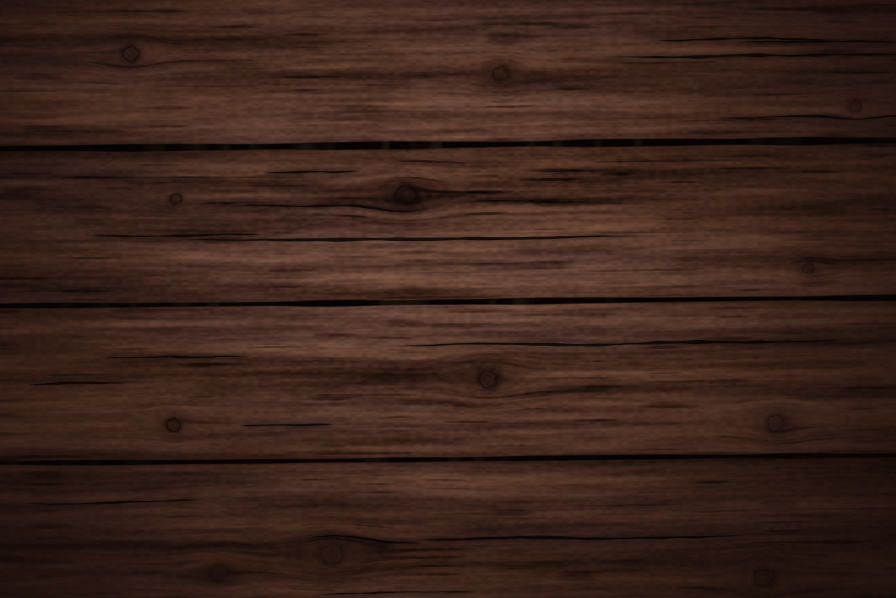
Give the GLSL for this texture, as a Shadertoy shader.

```glsl
// Four dark, weathered timber boards lying horizontally, with black gaps between.
// Stretched value noise makes the grain; hashed knots bend it, and tapered cracks
// follow the bent grain. A soft vignette darkens the borders.

const float PITCH = 0.263;       // board height, in canvas heights
const float FIRST_GAP = 0.232;   // height of the lowest gap
const int KNOTS = 3;
const int CRACKS = 4;

const vec3 CHAR_BROWN = vec3(0.055, 0.024, 0.016);
const vec3 MID_BROWN = vec3(0.235, 0.138, 0.106);
const vec3 PALE_BROWN = vec3(0.410, 0.275, 0.220);
const vec3 GAP_BLACK = vec3(0.022, 0.012, 0.009);
const vec3 GAP_OLIVE = vec3(0.130, 0.100, 0.050);

float hash(vec2 p) {
    vec3 q = fract(p.xyx * 0.1031);
    q += dot(q, q.yzx + 33.33);
    return fract((q.x + q.y) * q.z);
}

float noise(vec2 p) {
    vec2 i = floor(p), f = fract(p);
    f = f * f * (3.0 - 2.0 * f);
    return mix(mix(hash(i), hash(i + vec2(1, 0)), f.x),
               mix(hash(i + vec2(0, 1)), hash(i + vec2(1, 1)), f.x), f.y);
}

float fbm(vec2 p) {
    float sum = 0.0, amp = 0.5;
    for (int i = 0; i < 4; i++) {
        sum += amp * noise(p);
        p = p * 2.03 + 17.7;
        amp *= 0.5;
    }
    return sum / 0.9375;
}

// Smooth-edged band of the given half width around distance zero
float band(float d, float halfWidth, float px) {
    return 1.0 - smoothstep(halfWidth - px, halfWidth + px, abs(d));
}

// Knot centre (xy) and radius (z) on one board
vec3 knotAt(float board, float i, float aspect) {
    vec2 seed = vec2(board * 7.0 + 31.0, i * 3.0 + 5.0);
    float x = (i + 0.1 + 0.8 * hash(seed)) / float(KNOTS) * aspect;
    float y = PITCH * mix(0.18, 0.82, hash(seed + 11.3));
    return vec3(x, y, mix(0.009, 0.020, hash(seed + 23.9)));
}

// Grain height, pushed outward around each knot
float bendGrain(vec2 p, float board, float aspect) {
    float y = p.y;
    for (int i = 0; i < KNOTS; i++) {
        vec3 k = knotAt(board, float(i), aspect);
        vec2 d = (p - k.xy) / (k.z * vec2(3.6, 2.0));
        y -= 0.8 * (p.y - k.y) * exp(-dot(d, d));
    }
    return y + 0.008 * (noise(vec2(p.x * 2.0, p.y * 9.0 + board * 13.0)) - 0.5);
}

// Brightness of the fibres, centred on zero
float grainTone(vec2 g, float board) {
    vec2 s = g + vec2(board * 5.3, board * 3.7);
    float patches = fbm(s * vec2(1.3, 9.0) + 90.0) - 0.5;
    float broad = fbm(s * vec2(1.6, 26.0)) - 0.5;
    float streak = fbm(s * vec2(3.0, 85.0) + 40.0) - 0.5;
    float fibre = noise(s * vec2(16.0, 175.0)) - 0.5;
    float fleck = noise(s * vec2(110.0, 230.0)) - 0.5;
    float pores = smoothstep(0.74, 0.95, noise(s * vec2(9.0, 140.0) + 70.0));
    return 0.50 * patches + 0.70 * broad + 0.72 * streak
         + 0.20 * fibre + 0.17 * fleck - 0.28 * pores;
}

// Coverage of the drying cracks; the first on each board is the longest
float crackMask(vec2 g, float board, float aspect, float px) {
    float mask = 0.0;
    for (int i = 0; i < CRACKS; i++) {
        vec2 seed = vec2(board * 9.0 + 61.0, float(i) * 4.0 + 2.0);
        float reach = i == 0 ? mix(0.28, 0.45, hash(seed)) : mix(0.05, 0.18, hash(seed));
        float u = (g.x - aspect * hash(seed + 7.1)) / reach;
        float y = PITCH * mix(0.12, 0.88, hash(seed + 15.7));
        y += 0.008 * (fbm(vec2(g.x * 8.0, seed.x + seed.y)) - 0.5);
        float taper = max(1.0 - u * u, 0.0);
        float rough = 0.1 + 1.1 * noise(vec2(g.x * 30.0, seed.y));
        float width = taper * (i == 0 ? 0.0030 : 0.0018) * rough;
        float shade = band(g.y - y, width, px) + 0.35 * exp(-abs(g.y - y) / 0.006);
        mask = max(mask, shade * smoothstep(0.0, 0.4, taper));
    }
    return min(mask, 1.0);
}

// Darkness of the knots: rough rim, rings inside and a soft halo
float knotMask(vec2 p, float board, float aspect) {
    float mask = 0.0;
    for (int i = 0; i < KNOTS; i++) {
        vec3 k = knotAt(board, float(i), aspect);
        vec2 d = (p - k.xy) / (k.z * vec2(1.1, 1.0));
        float r = length(d) + 0.6 * (fbm(p * 90.0) - 0.5);
        float rim = exp(-pow((r - 0.85) / 0.25, 2.0));
        float rings = (0.5 + 0.5 * cos(r * 16.0)) * exp(-r * r);
        float halo = exp(-0.3 * r * r);
        float wear = mix(0.45, 1.0, hash(vec2(board + 3.0, float(i) + 80.0)));
        mask = max(mask, wear * (0.4 * rim + 0.25 * rings + 0.35 * halo));
    }
    return mask;
}

void mainImage(out vec4 fragColor, in vec2 fragCoord) {
    float px = 1.0 / iResolution.y, aspect = iResolution.x * px;
    vec2 p = fragCoord * px;

    // Boards rise slightly to the right
    float lift = 0.014 * (p.x / aspect - 0.5) + 0.002 * (noise(vec2(p.x * 4.0, 3.0)) - 0.5);
    float row = (p.y - FIRST_GAP - lift) / PITCH;
    float board = floor(row), gap = floor(row + 0.5);
    vec2 local = vec2(p.x, fract(row) * PITCH);
    vec2 grain = vec2(p.x, bendGrain(local, board, aspect));

    // Wood tone, vignette and damage
    vec2 away = (p - vec2(0.48 * aspect, 0.60)) * vec2(0.92, 1.05);
    float light = 1.0 - 0.76 * smoothstep(0.08, 0.98, length(away));
    float gapDist = (row - gap) * PITCH;
    float tone = (0.77 + 1.15 * grainTone(grain, board)) * light;
    tone *= 1.0 - 0.4 * exp(-abs(gapDist) / 0.009);
    tone *= 1.0 - knotMask(local, board, aspect);
    tone = clamp(tone, 0.0, 1.2);
    vec3 color = mix(CHAR_BROWN, MID_BROWN, min(tone * 2.0, 1.0));
    color = mix(color, PALE_BROWN, max(tone * 2.0 - 1.0, 0.0));
    float tint = fbm(grain * vec2(2.0, 14.0) + board * 9.0) - 0.5;
    color *= 1.0 + tint * vec3(0.08, 0.04, -0.22);
    color = mix(color, GAP_BLACK, 0.85 * crackMask(grain, board, aspect, px));

    // Gaps, wider towards the top, with faint debris inside
    float gapWidth = (0.0036 + 0.0010 * gap) * (0.7 + 0.6 * noise(vec2(p.x * 9.0, gap * 5.0)));
    float debris = smoothstep(0.6, 0.9, noise(vec2(p.x * 45.0, gap + 20.0))) * light * light;
    vec3 gapColor = mix(GAP_BLACK, GAP_OLIVE, 0.6 * debris);
    color = mix(color, gapColor, band(gapDist, gapWidth, px));
    fragColor = vec4(color, 1.0);
}
```
